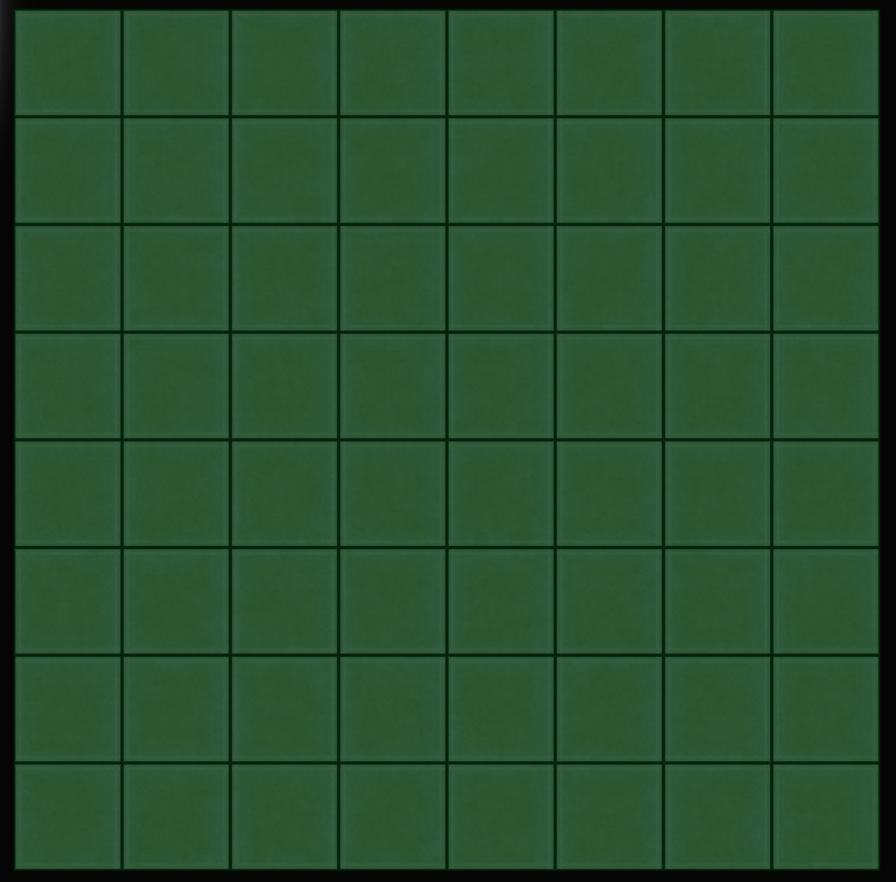
Give the GLSL for this pattern, as a Shadertoy shader.

```glsl
#define CELLS 8.0
#define BOARD_MIN vec2(0.0154, 0.0129)
#define BOARD_MAX vec2(0.9822, 0.9897)
#define LINE_HALF 0.0155
#define LINE_SOFT 0.009
#define BLOCKS vec2(64.0, 63.0)
#define FRAME_COLOR vec3(0.016, 0.018, 0.017)
#define LINE_COLOR vec3(0.015, 0.135, 0.035)
#define FELT_WARM vec3(0.178, 0.338, 0.185)
#define FELT_COOL vec3(0.178, 0.345, 0.222)
#define GRAIN 0.012

float hash(vec2 p) {
    return fract(sin(dot(p, vec2(127.1, 311.7))) * 43758.5453);
}

float noise(vec2 p) {
    vec2 i = floor(p), f = fract(p);
    f = f * f * (3.0 - 2.0 * f);
    return mix(mix(hash(i), hash(i + vec2(1, 0)), f.x),
               mix(hash(i + vec2(0, 1)), hash(i + vec2(1, 1)), f.x), f.y);
}

// Felt: warm cell centres, cool rims, blocky mottling and fine grain
vec3 feltColor(vec2 uv, vec2 cell) {
    vec2 block = uv * BLOCKS;
    float mottle = mix(hash(floor(block)), noise(block * 0.7), 0.5) - 0.5;
    vec2 fromCentre = abs(fract(cell) - vec2(0.47, 0.48));
    float rim = smoothstep(0.22, 0.46, max(fromCentre.x, fromCentre.y * 0.85));
    float cool = clamp(rim + 0.5 * mottle, 0.0, 1.0);
    float grain = noise(uv * BLOCKS * 4.0) - 0.5;
    return mix(FELT_WARM, FELT_COOL, cool) + GRAIN * (grain + 0.8 * mottle);
}

void mainImage(out vec4 fragColor, in vec2 fragCoord) {
    vec2 uv = fragCoord / iResolution.xy;
    vec2 size = BOARD_MAX - BOARD_MIN;
    vec2 cell = (uv - BOARD_MIN) / size * CELLS;
    vec2 pixel = CELLS / (iResolution.xy * size);
    vec2 soft = max(pixel * 0.6, vec2(LINE_SOFT));

    vec3 color = feltColor(uv, cell);

    // Faint light ridges running beside the grooves
    vec2 toLine = 0.5 - abs(fract(cell) - 0.5);
    vec2 ridge = exp(-pow((toLine - 0.055) / 0.014, vec2(2.0)));
    color += vec3(0.022, 0.02, 0.018) * max(ridge.x, ridge.y);

    // Dark grooves between cells
    vec2 groove = 1.0 - smoothstep(LINE_HALF - soft, LINE_HALF + soft, toLine);
    color = mix(color, LINE_COLOR, max(groove.x, groove.y));

    // Black surround with a dim sheen in its upper left corner
    vec2 inside = min(cell, CELLS - cell);
    vec2 cover = smoothstep(-soft, soft, inside);
    float sheen = exp(-uv.x * 90.0) * smoothstep(0.78, 1.0, uv.y);
    vec3 frame = FRAME_COLOR + 0.13 * sheen;
    fragColor = vec4(mix(frame, color, cover.x * cover.y), 1.0);
}
```
